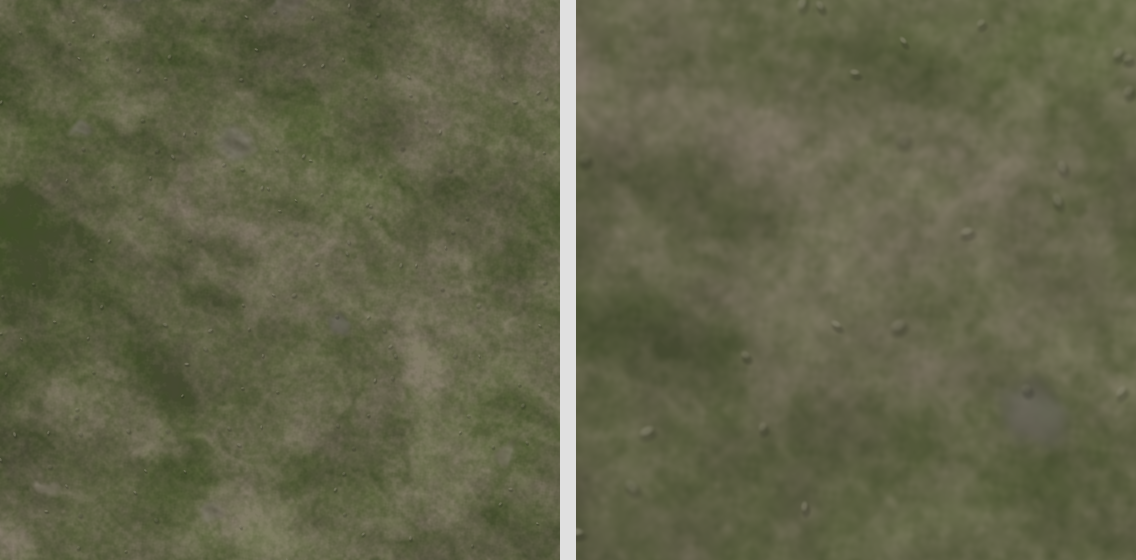
Left: the whole. Right: its middle third, enlarged.
Give the GLSL for this texture, as a WebGL 2 fragment shader.

```glsl
#version 300 es
precision highp float;
// Worn grassland: mossy green blotches, pale dry earth, fine grain and a few stones.

#define BLOTCH_SCALE 6.5
#define TUFT_SCALE 24.0
#define GRAIN_SCALE 125.0
#define BLOTCH_GAIN 1.2
#define TUFT_GAIN 0.8
#define GRAIN_GAIN 0.42
#define STREAK_ANGLE -0.42
#define STREAK_STRETCH 1.9
#define STONE_CELLS 8.0
#define STONE_CHANCE 0.17
#define PEBBLE_CELLS 38.0
#define PEBBLE_CHANCE 0.13

uniform vec2 u_resolution;
out vec4 fragColor;

// Integer hash giving three values from 0 to 1.
vec3 hash3(vec2 cell, int seed) {
    uvec3 v = uvec3(ivec3(ivec2(cell), seed));
    v = v * 1664525u + 1013904223u;
    v.x += v.y * v.z; v.y += v.z * v.x; v.z += v.x * v.y;
    v ^= v >> 16u;
    v.x += v.y * v.z; v.y += v.z * v.x; v.z += v.x * v.y;
    return vec3(v >> 8u) / 16777216.0;
}

mat2 rotation(float angle) {
    float c = cos(angle), s = sin(angle);
    return mat2(c, s, -s, c);
}

float valueNoise(vec2 p, int seed) {
    vec2 cell = floor(p), f = fract(p);
    f = f * f * (3.0 - 2.0 * f);
    float low = mix(hash3(cell, seed).x, hash3(cell + vec2(1, 0), seed).x, f.x);
    float high = mix(hash3(cell + vec2(0, 1), seed).x, hash3(cell + vec2(1, 1), seed).x, f.x);
    return mix(low, high, f.y);
}

// Layered noise centred on zero.
float fbm(vec2 p, int octaves, int seed) {
    float sum = 0.0, total = 0.0, weight = 1.0;
    mat2 turn = rotation(0.9);
    for (int i = 0; i < octaves; i++) {
        sum += weight * (valueNoise(p, seed + i) - 0.5);
        total += weight;
        weight *= 0.55;
        p = turn * p * 2.03 + 7.3;
    }
    return sum / total;
}

// Soft blobs scattered on a jittered grid: x is coverage, y a random tone.
vec2 scatter(vec2 p, float chance, float radius, float feather, int seed) {
    vec2 result = vec2(0.0);
    vec2 home = floor(p);
    for (int y = -1; y <= 1; y++) {
        for (int x = -1; x <= 1; x++) {
            vec2 cell = home + vec2(x, y);
            vec3 place = hash3(cell, seed);
            vec3 look = hash3(cell, seed + 1);
            if (place.z > chance) continue;
            vec2 d = rotation(look.x * 3.14) * (p - cell - place.xy);
            d.y *= 1.0 + 0.7 * look.y;
            float size = radius * mix(0.55, 1.0, look.z);
            float cover = 1.0 - smoothstep(1.0 - feather, 1.0 + feather, length(d) / size);
            if (cover > result.x) result = vec2(cover, look.y);
        }
    }
    return result;
}

// Dark moss through olive to dry earth.
vec3 groundColor(float dryness) {
    vec3 moss = vec3(0.265, 0.295, 0.180);
    vec3 olive = vec3(0.365, 0.373, 0.265);
    vec3 earth = vec3(0.480, 0.465, 0.375);
    float t = clamp(dryness, 0.0, 1.1) * 2.0;
    return t < 1.0 ? mix(moss, olive, t) : olive + (earth - olive) * (t - 1.0);
}

void main() {
    vec2 p = gl_FragCoord.xy / min(u_resolution.x, u_resolution.y);
    vec2 along = rotation(-STREAK_ANGLE) * p / vec2(STREAK_STRETCH, 1.0);
    vec2 warp = vec2(fbm(p * 14.0, 3, 11), fbm(p * 14.0, 3, 21));

    // Ground tone from large, middle and fine layers.
    float blotch = fbm(p * BLOTCH_SCALE + warp * 0.9, 4, 31);
    float tuft = fbm(along * TUFT_SCALE + warp * 1.2, 3, 41);
    float grain = fbm(p * GRAIN_SCALE, 2, 51);
    float slope = 0.14 * (p.x - p.y);
    float dryness = 0.5 + BLOTCH_GAIN * blotch + TUFT_GAIN * tuft + GRAIN_GAIN * grain + slope;
    vec3 color = groundColor(dryness);

    // Hue drift between fresh grass and brownish litter.
    float hue = fbm(p * 9.0, 3, 61) + 0.5 * fbm(p * 45.0, 2, 71);
    color += hue * vec3(-0.035, 0.020, -0.060);

    // Weathered stones with ragged edges and mottled faces.
    vec2 ragged = warp * 0.10 + 0.16 * vec2(fbm(p * 50.0, 2, 81), fbm(p * 50.0, 2, 91));
    vec2 stone = scatter(p * STONE_CELLS + ragged, STONE_CHANCE, 0.27, 0.45, 101);
    vec3 stoneColor = mix(vec3(0.37, 0.36, 0.34), vec3(0.49, 0.46, 0.40), stone.y);
    stoneColor += 0.22 * fbm(along * 60.0, 2, 111);
    color = mix(color, stoneColor, 0.6 * stone.x);

    // Tiny pale pebbles, each with a faint shadow below.
    vec2 speck = p * PEBBLE_CELLS;
    float shadow = scatter(speck + vec2(-0.05, 0.12), PEBBLE_CHANCE, 0.19, 0.6, 121).x;
    vec2 pebble = scatter(speck, PEBBLE_CHANCE, 0.14, 0.6, 121);
    color *= 1.0 - 0.16 * shadow;
    color = mix(color, vec3(0.54, 0.53, 0.45), pebble.x * mix(0.15, 0.6, pebble.y));

    fragColor = vec4(color, 1.0);
}
```
